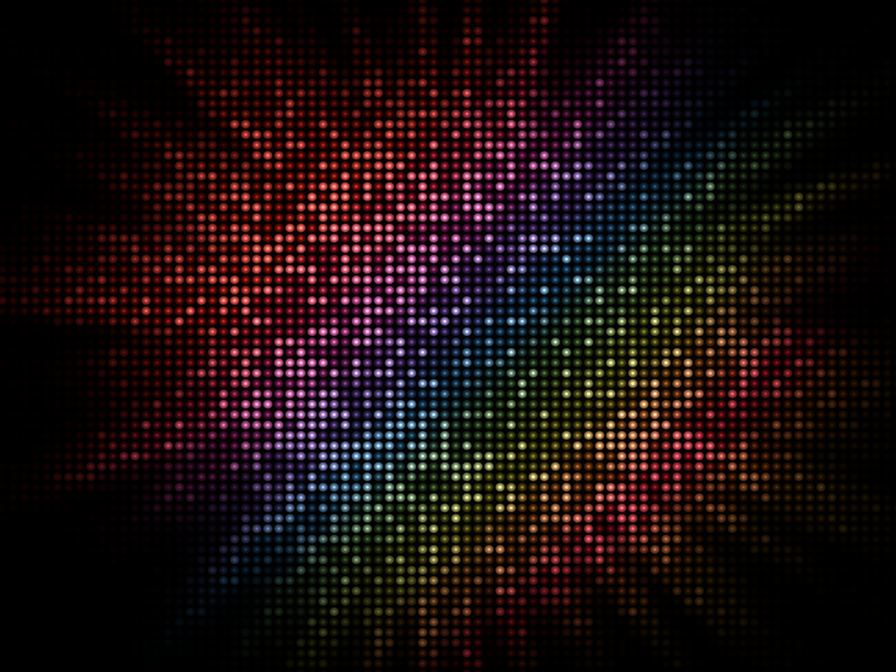
A Shadertoy shader for this background:

```glsl
// A glowing grid of round lights, tinted by a diagonal rainbow and fading into black.
#define GRID vec2(81.0, 64.8)       // lights across the canvas
#define GRID_SHIFT vec2(0.29, 0.68) // phase of the grid
#define ACROSS vec2(0.69, -0.72)    // direction in which the hue changes
#define EXTENT vec2(0.60, 0.49)     // radii of the lit area, in canvas heights
#define STREAKS 0.42                // raggedness of the fading rim
#define DISC_RADIUS 0.40            // light radius, in cells
#define DIM_LEVEL 0.34
#define LIT_LEVEL 0.85
#define CORE_LEVEL 0.75

const int STOPS = 11;
const vec3 RAINBOW[STOPS] = vec3[STOPS](
    vec3(0.95, 0.09, 0.04), vec3(0.88, 0.09, 0.22), vec3(0.76, 0.14, 0.52),
    vec3(0.42, 0.24, 0.65), vec3(0.13, 0.40, 0.62), vec3(0.28, 0.45, 0.20),
    vec3(0.54, 0.54, 0.10), vec3(0.80, 0.38, 0.10), vec3(0.95, 0.06, 0.15),
    vec3(0.75, 0.28, 0.03), vec3(0.55, 0.32, 0.02));

// Brighter patches: centre and radius
const int PATCHES = 8;
const vec3 PATCH[PATCHES] = vec3[PATCHES](
    vec3(-0.33, 0.19, 0.13), vec3(-0.02, 0.27, 0.15), vec3(-0.16, 0.12, 0.14),
    vec3(-0.20, -0.09, 0.13), vec3(-0.13, -0.20, 0.16), vec3(0.31, -0.19, 0.14),
    vec3(0.15, -0.33, 0.07), vec3(0.44, 0.0, 0.09));

float hash(vec2 p) {
    vec3 q = fract(p.xyx * 0.1031);
    q += dot(q, q.yzx + 33.33);
    return fract((q.x + q.y) * q.z);
}

float valueNoise(vec2 p) {
    vec2 i = floor(p), f = fract(p);
    f = f * f * (3.0 - 2.0 * f);
    vec2 e = vec2(0.0, 1.0);
    return mix(mix(hash(i), hash(i + e.yx), f.x),
               mix(hash(i + e.xy), hash(i + e.yy), f.x), f.y);
}

vec3 rainbow(float d) {
    float t = clamp((d + 0.27) / 0.08, 0.0, float(STOPS) - 1.001);
    int i = int(t);
    return mix(RAINBOW[i], RAINBOW[i + 1], smoothstep(0.0, 1.0, fract(t)));
}

// Overall brightness, with a rim broken into radial streaks
float envelope(vec2 p) {
    vec2 dir = p / max(length(p), 0.001);
    float ray = valueNoise(dir * 14.0 + 40.0) - 0.5;
    float e = length((p - vec2(0.02, 0.0)) / EXTENT);
    float rim = e * (1.0 + STREAKS * ray * smoothstep(0.3, 0.9, e));
    float body = smoothstep(1.12, 0.42, rim);
    return body + 0.05 * smoothstep(1.5, 0.8, rim);
}

float patchGlow(vec2 p) {
    float glow = 0.0;
    for (int i = 0; i < PATCHES; i++) {
        vec2 q = (p - PATCH[i].xy) / PATCH[i].z;
        glow = max(glow, exp(-dot(q, q)));
    }
    return glow;
}

void mainImage(out vec4 fragColor, in vec2 fragCoord) {
    // Every light takes its colour and level from its cell centre
    vec2 gridPos = fragCoord / iResolution.xy * GRID + GRID_SHIFT;
    vec2 cell = floor(gridPos);
    vec2 centre = (cell + 0.5 - GRID_SHIFT) / GRID - 0.5;
    centre.x *= iResolution.x / iResolution.y;

    float power = envelope(centre);
    float chance = 0.16 + 0.45 * patchGlow(centre)
                 + 0.25 * (valueNoise(cell * 0.3) - 0.5);
    float lit = smoothstep(0.75, 1.15, hash(cell + 7.0) + chance);

    // Soft disc with a hot core
    float r = length(fract(gridPos) - 0.5);
    float soft = 0.06 + 0.5 * GRID.y / iResolution.y;
    float disc = 1.0 - smoothstep(DISC_RADIUS - soft, DISC_RADIUS + soft, r);
    float core = exp(-r * r * 38.0);

    vec3 tint = rainbow(dot(centre, ACROSS));
    vec3 pale = mix(tint, vec3(1.0), 0.28 * lit * power);
    float level = disc * mix(DIM_LEVEL, LIT_LEVEL, lit) * (1.0 - 0.5 * r);
    vec3 color = pale * (level + core * CORE_LEVEL * mix(0.7, 0.5, lit)) * power;
    color += vec3(0.22) * core * power * power * (0.4 + lit);
    color += tint * 0.025 * power;

    fragColor = vec4(color, 1.0);
}
```
